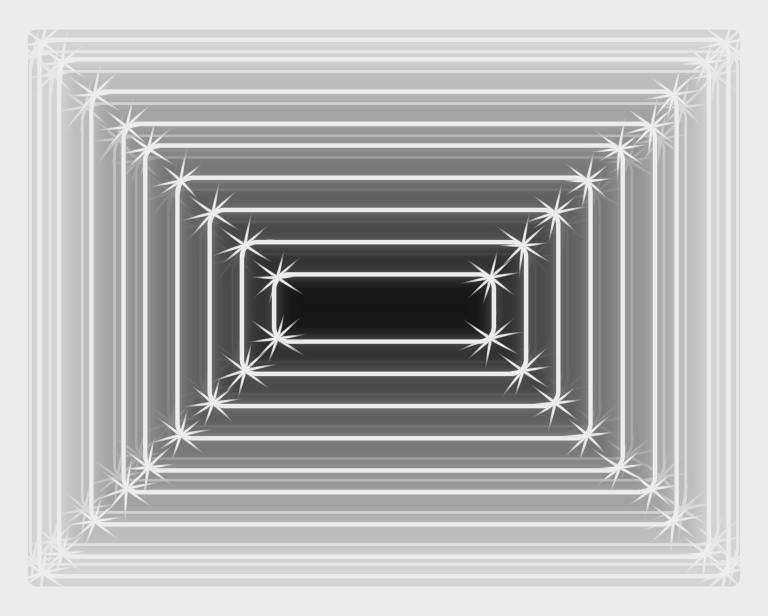
Reproduce this background procedurally as a Shadertoy shader.

```glsl
// Nested glowing frames with starry corners, receding into a dark centre.

#define FRAME_COUNT 9
#define FIRST_HALF_HEIGHT 0.0546
#define FRAME_STEP 0.0523
#define EXTRA_HALF_WIDTH 0.1238
#define LINE_HALF_WIDTH 0.0036
#define CORNER_RADIUS 0.024
#define SPIKE_LENGTH 0.056
#define HALO_WIDTH 0.009
#define PANEL_HALF_SIZE vec2(0.578, 0.452)

const vec3 PAPER = vec3(0.922);
const vec3 LINE_COLOR = vec3(0.925);

float hash(vec2 p) {
    return fract(sin(dot(p, vec2(127.1, 311.7))) * 43758.5453);
}

float roundedBox(vec2 p, vec2 halfSize, float radius) {
    vec2 q = abs(p) - halfSize + radius;
    return length(max(q, 0.0)) + min(max(q.x, q.y), 0.0) - radius;
}

// Half size of a frame; the spacing tightens at two places.
vec2 frameSize(float index, float side) {
    float h = FIRST_HALF_HEIGHT + FRAME_STEP * index;
    h -= 0.0171 * step(4.5, index) + 0.0204 * step(7.5, index);
    vec2 size = vec2(h + EXTRA_HALF_WIDTH, h);
    if (index == 5.0 && side > 0.0) size.x += 0.0171;
    return size;
}

// Four slightly bent, tapering strokes that cross at the origin.
float star(vec2 p, vec2 seed, float pixel) {
    if (dot(p, p) > 0.006) return 0.0;
    const vec4 axes = vec4(0.16, 0.72, 1.35, 2.5);
    float light = 0.0;
    for (int k = 0; k < 4; k++) {
        float random = hash(seed + float(k) * 3.7);
        float angle = axes[k] + (random - 0.5) * 0.24;
        vec2 dir = vec2(cos(angle), sin(angle));
        float along = dot(p, dir);
        float across = dot(p, vec2(-dir.y, dir.x));
        across += (random - 0.5) * 3.0 * along * along;
        float reach = SPIKE_LENGTH * mix(0.8, 1.1, random);
        float taper = max(1.0 - abs(along) / reach, 0.0);
        float width = 0.0032 * taper;
        float stroke = 1.0 - smoothstep(width * 0.3, width + pixel, abs(across));
        light = max(light, stroke * smoothstep(0.0, 0.65, taper));
    }
    return light;
}

// Coverage of an outline together with its corner stars.
float frame(vec2 p, vec2 size, float halfWidth, float seed, float pixel) {
    float dist = abs(roundedBox(p, size, CORNER_RADIUS));
    float outline = 1.0 - smoothstep(halfWidth - pixel, halfWidth + pixel, dist);
    vec2 quadrant = vec2(p.x < 0.0 ? -1.0 : 1.0, p.y < 0.0 ? -1.0 : 1.0);
    vec2 corner = quadrant * (size - 0.005);
    return max(outline, star(p - corner, quadrant + seed, pixel));
}

// Grey of the panel, from the dark core to the pale rim.
float panelShade(vec2 p) {
    float depth = max(abs(p.x) - EXTRA_HALF_WIDTH, abs(p.y));
    float ramp = 0.08 + 0.82 * pow(max(depth, 0.0) / 0.452, 1.13);
    return mix(0.09, min(ramp, 0.82), smoothstep(0.02, 0.062, depth));
}

void mainImage(out vec4 fragColor, in vec2 fragCoord) {
    vec2 p = (fragCoord - 0.5 * iResolution.xy) / iResolution.y;
    float pixel = 0.75 / iResolution.y;

    vec3 color = vec3(panelShade(p));

    // Frames, each with a soft halo and a faint offset echo
    float light = 0.0;
    float halo = 0.0;
    for (int i = 0; i < FRAME_COUNT; i++) {
        float index = float(i);
        vec2 size = frameSize(index, p.x);
        float dist = abs(roundedBox(p, size, CORNER_RADIUS));
        halo = max(halo, exp(-dist / HALO_WIDTH));
        light = max(light, frame(p, size, LINE_HALF_WIDTH, index * 7.0, pixel));

        vec2 echoSize = size + vec2(0.0147, -0.0195);
        float echo = frame(p, echoSize, 0.0022, index * 7.0 + 40.0, pixel);
        float echoStrength = mix(0.06, 0.8, smoothstep(2.0, 8.0, index));
        light = max(light, echo * echoStrength * step(0.5, index));
    }
    color = mix(color, LINE_COLOR, 0.22 * halo);
    color = mix(color, LINE_COLOR, light);

    // Pale surround
    float edge = roundedBox(p, PANEL_HALF_SIZE, 0.014);
    color = mix(color, PAPER, smoothstep(-pixel, pixel, edge));

    fragColor = vec4(color, 1.0);
}
```
